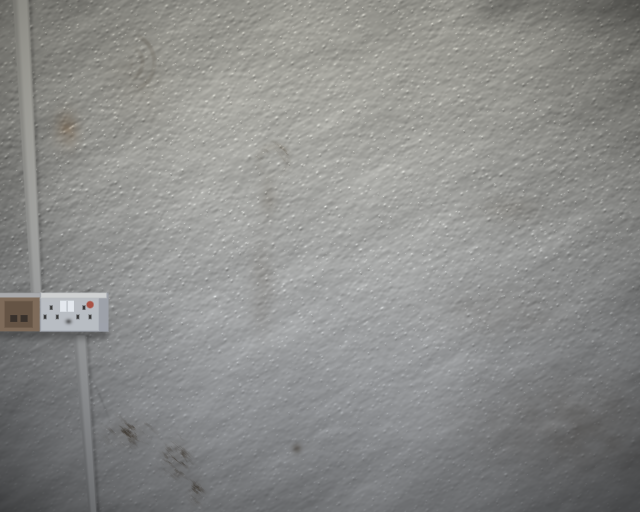
Give the GLSL for this texture, as a WebGL 2 fragment shader.

```glsl
#version 300 es
precision highp float;
#define PEAK_LIGHT 0.665
#define FALLOFF vec2(0.47, 0.52)
#define LIGHT_CENTRE vec2(0.63, 0.63)
#define BUMP_SCALE vec2(78.0, 125.0)
#define BUMP_DEPTH 0.16
#define FLECK_SCALE vec2(48.0, 75.0)
#define FLECK_GAIN 0.17
#define WRINKLE_DEPTH 0.20
#define STAIN_DEPTH 0.17
uniform vec2 u_resolution;
out vec4 fragColor;

float hash(vec2 p) { return fract(sin(dot(p, vec2(127.1, 311.7))) * 43758.5453); }

float noise(vec2 p) {
  vec2 i = floor(p), f = fract(p);
  f = f * f * (3.0 - 2.0 * f);
  return mix(mix(hash(i), hash(i + vec2(1, 0)), f.x),
             mix(hash(i + vec2(0, 1)), hash(i + vec2(1, 1)), f.x), f.y);
}

float fbm(vec2 p) {
  float sum = 0.0, gain = 0.5;
  for (int i = 0; i < 4; i++, gain *= 0.5, p = p * 2.03 + 17.3) sum += gain * noise(p);
  return sum;
}

// Axes along and across the slanted plaster grain
vec2 grain(vec2 p) { return mat2(0.88, -0.48, 0.48, 0.88) * p; }

float plaster(vec2 p) {
  vec2 q = grain(p) * BUMP_SCALE;
  return 0.6 * noise(q) + 0.4 * noise(q * 1.7 + 5.0);
}

float wrinkle(vec2 p) { return fbm(grain(p) * vec2(5.0, 11.0) + 3.0); }

// Small raised grains, one jittered in each cell
float flecks(vec2 p) {
  vec2 q = grain(p) * FLECK_SCALE, id = floor(q);
  vec2 jitter = 0.32 + 0.36 * vec2(hash(id + 3.1), hash(id + 8.7));
  vec2 d = (fract(q) - jitter) / mix(0.08, 0.17, hash(id + 5.3));
  return exp(-dot(d, d)) * smoothstep(0.35, 1.0, hash(id));
}

float edge(float d) { return clamp(0.5 + d * u_resolution.y / 1.5, 0.0, 1.0); }

float box(vec2 p, vec2 lo, vec2 hi) {
  vec2 d = min(p - lo, hi - p);
  return edge(min(d.x, d.y));
}

float smudge(vec2 p, vec2 centre, vec2 radius) {
  vec2 q = (p - centre) / radius;
  return exp(-dot(q, q));
}

float stains(vec2 p) {
  float mottle = 0.35 + 1.1 * fbm(p * 30.0);
  vec2 stroke = mat2(0.77, 0.64, -0.64, 0.77) * p;
  float scratch = smoothstep(0.45, 0.8, fbm(stroke * vec2(45.0, 130.0)));
  // Broad grime
  float grime = 0.35 * smudge(p, vec2(0.513, 0.44), vec2(0.022, 0.085))
    + 0.30 * smudge(p, vec2(0.993, 0.59), vec2(0.06, 0.025))
    + 0.25 * smudge(p, vec2(0.98, 0.39), vec2(0.13, 0.05))
    + 0.40 * smudge(p, vec2(1.11, 0.17), vec2(0.20, 0.09))
    + 0.45 * smudge(p, vec2(0.524, 0.62), vec2(0.016, 0.04))
    + 0.25 * smudge(p, vec2(0.27, 0.84), vec2(0.06, 0.08));
  // Scuffs low on the left
  float scuff = smudge(p, vec2(0.252, 0.156), vec2(0.036, 0.024))
    + smudge(p, vec2(0.345, 0.107), vec2(0.024, 0.034))
    + smudge(p, vec2(0.384, 0.042), vec2(0.013, 0.022));
  // Arched mark
  float r = (length((p - vec2(0.533, 0.682)) / vec2(0.028, 0.031)) - 1.0) / 0.27;
  float arch = exp(-r * r) * smoothstep(-0.035, 0.03, p.y - 0.682 + 0.3 * (p.x - 0.533));
  // Concentric swipes
  vec2 s = p - vec2(0.244, 0.878);
  float ring = smoothstep(0.3, 0.05, abs(fract(length(s) / 0.023) - 0.5));
  ring *= smoothstep(0.0, 0.02, s.x - abs(s.y) * 0.35) * smoothstep(0.078, 0.068, length(s));
  return grime * mottle + scuff * (0.25 + 1.2 * scratch) + arch * (0.3 + 0.9 * scratch)
    + 0.3 * ring * mottle + 0.9 * smudge(p, vec2(0.580, 0.124), vec2(0.009));
}

vec3 wall(vec2 p, float light) {
  float relief = plaster(p) - plaster(p + vec2(-0.001, 0.0035));
  float folds = wrinkle(p) - wrinkle(p + vec2(-0.004, 0.016));
  float grit = flecks(p) + 0.8 * flecks(p * 1.13 + 2.0) - 0.5 * flecks(p + vec2(-0.001, 0.004));
  float rough = mix(0.5, 1.0, smoothstep(0.1, 0.6, p.y)) * smoothstep(0.15, 0.6, light);
  float shade = light + rough * (BUMP_DEPTH * relief + FLECK_GAIN * grit)
    + WRINKLE_DEPTH * folds + 0.08 * (fbm(p * 5.0) - 0.49);
  shade += 0.05 * smudge(p, vec2(0.29, 0.427), vec2(0.06, 0.003));
  shade -= 0.04 * smudge(p, vec2(0.198 - 0.4 * (p.y - 0.22), 0.22), vec2(0.003, 0.04));
  vec3 rust = vec3(0.04, 0.08, 0.12) * smudge(p, vec2(0.130, 0.748), vec2(0.021, 0.032));
  return shade - vec3(0.9, 1.0, 1.12) * STAIN_DEPTH * stains(p) - rust * (0.4 + fbm(p * 40.0));
}

// Cable cover between two slanted sides
void trunking(inout vec3 col, vec2 p, float left, float right, float span, float light) {
  float across = (p.x - left) / (right - left);
  float face = mix(0.02, 0.09, smoothstep(0.1, 0.45, across)) - 0.07 * smoothstep(0.82, 1.0, across);
  col -= 0.06 * span * smudge(p, vec2(right + 0.003, p.y), vec2(0.004, 1.0));
  col = mix(col, vec3(light + face), span * edge(min(p.x - left, right - p.x)));
}

void paint(inout vec3 col, vec3 tone, float mask) { col = mix(col, tone, mask); }

void sockets(inout vec3 col, vec2 p) {
  // Cast shadow, brown outlet, then white double socket
  col *= 1.0 - 0.28 * smoothstep(0.222, 0.2, p.x) * smudge(p, vec2(p.x, 0.348), vec2(1.0, 0.012));
  paint(col, vec3(0.67, 0.67, 0.68), box(p, vec2(-0.1, 0.412), vec2(0.080, 0.428)));
  paint(col, vec3(0.50, 0.42, 0.35), box(p, vec2(-0.1, 0.353), vec2(0.078, 0.419)));
  paint(col, vec3(0.40, 0.33, 0.27), box(p, vec2(0.009, 0.360), vec2(0.064, 0.412)));
  paint(col, vec3(0.62, 0.63, 0.66), box(p, vec2(0.078, 0.352), vec2(0.212, 0.428)));
  paint(col, vec3(0.73, 0.74, 0.76), box(p, vec2(0.080, 0.354), vec2(0.193, 0.418)));
  paint(col, vec3(0.82), box(p, vec2(0.080, 0.418), vec2(0.208, 0.428)));
  for (int i = 0; i < 6; i++) {
    float k = float(i / 3), side = float(i % 3 - 1);
    vec2 pin = p - vec2(0.100 + 0.064 * k + 0.012 * side, 0.399 - 0.018 * abs(side));
    paint(col, vec3(0.22), box(pin, vec2(-0.0025, -0.004), vec2(0.0025, 0.004)));
    paint(col, vec3(0.22, 0.19, 0.17), box(p - vec2(0.027 + 0.020 * k, 0.378), vec2(-0.006), vec2(0.006)));
    vec2 rocker = p - vec2(0.123 + 0.015 * k, 0.401);
    paint(col, vec3(0.90, 0.91, 0.93), box(rocker, vec2(-0.005, -0.009), vec2(0.006, 0.011)));
  }
  paint(col, vec3(0.67, 0.32, 0.27), edge(0.007 - length(p - vec2(0.176, 0.405))));
  paint(col, vec3(0.30), 0.8 * smudge(p, vec2(0.134, 0.372), vec2(0.006, 0.005)));
}

void main() {
  vec2 p = gl_FragCoord.xy / u_resolution * vec2(1.25, 1.0), away = p - LIGHT_CENTRE;
  float light = PEAK_LIGHT - dot(FALLOFF, away * away);
  light -= 0.07 * smoothstep(0.89, 0.97, p.x) * smoothstep(0.92, 0.985, p.y);
  vec3 col = wall(p, light);
  float rise = (p.y - 0.43) / 0.57, drop = 1.0 - p.y / 0.345;
  trunking(col, p, mix(0.060, 0.025, rise), mix(0.081, 0.056, rise), edge(p.y - 0.428), light + 0.02);
  trunking(col, p, mix(0.143, 0.173, drop), mix(0.168, 0.189, drop), edge(0.345 - p.y), light - 0.03);
  sockets(col, p);
  // Cool below, warm above
  col *= mix(vec3(0.985, 1.0, 1.02), vec3(1.01, 1.005, 0.96), smoothstep(0.1, 1.0, p.y));
  fragColor = vec4(clamp(col, 0.0, 1.0), 1.0);
}
```
